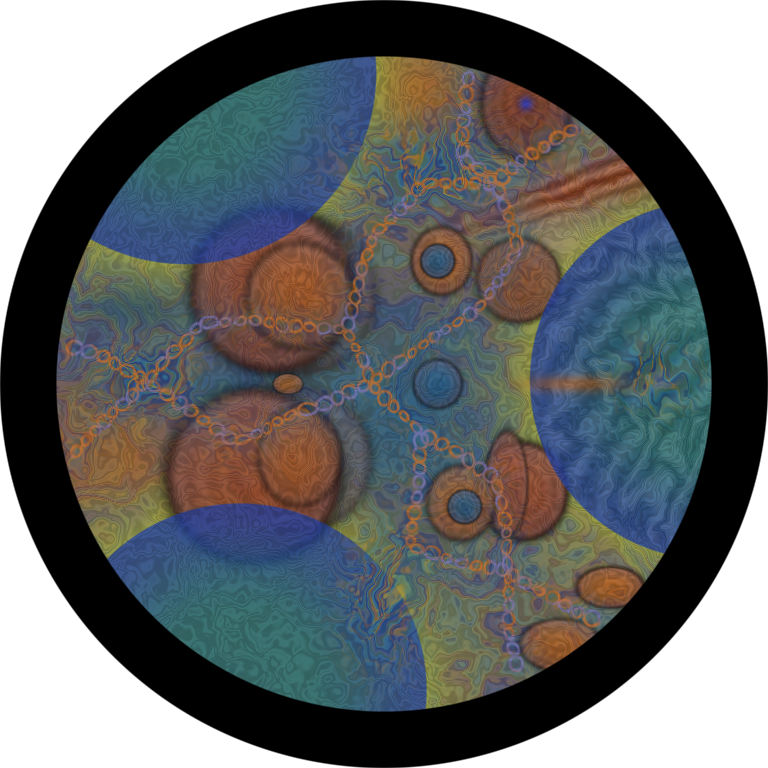
Reproduce this background procedurally as a WebGL 1 fragment shader.

```glsl
precision highp float;
// A round window in a black ring: three blue discs, glassy red spheres and beaded chains.
// Soft glows and warped gradient noise form the ground; the shapes are layered over it.
uniform vec2 u_resolution;

vec2 p;                  // position, -1 to 1 across the canvas
vec3 col;                // colour built up layer by layer
vec2 nearest = vec2(9);  // distance to bead outline, distance to strand

float hash(vec2 v) { return fract(sin(dot(v, vec2(127.1, 311.7))) * 43758.5); }

float corner(vec2 cell, vec2 f) {
  float a = 6.2832 * hash(cell);
  return dot(vec2(cos(a), sin(a)), f);
}

float noise(vec2 v) {
  vec2 i = floor(v), f = fract(v), e = vec2(1, 0);
  vec2 u = f * f * (3.0 - 2.0 * f);
  return mix(mix(corner(i, f), corner(i + e, f - e), u.x),
             mix(corner(i + e.yx, f - e.yx), corner(i + 1.0, f - 1.0), u.x), u.y);
}

float fbm(vec2 v) {
  float sum = 0.0, amp = 1.0;
  for (int i = 0; i < 4; i++) {
    sum += amp * noise(v);
    v = mat2(1.6, 1.2, -1.2, 1.6) * v + 3.7;
    amp *= 0.5;
  }
  return sum;
}

vec3 rainbow(float t) { return 0.38 + 0.24 * cos(6.2832 * (t + vec3(0, 0.17, 0.48))); }

float glow(float x, float y, float w, float h) {
  vec2 q = (p - vec2(x, y)) / vec2(w, h);
  return exp(-dot(q, q));
}

// Glassy ball with a dark rim and faint inner rings
void sphere(float x, float y, float w, float h, vec3 tint, float opacity) {
  vec2 q = (p - vec2(x, y)) / vec2(w, h);
  float d = length(q);
  vec3 body = mix(tint, vec3(0.42, 0.32, 0.36), smoothstep(0.2, 1.1, d) * 0.55);
  body += 0.05 * q.y + 0.02 * sin(d * 24.0);
  col = mix(col, body, opacity * smoothstep(1.03, 0.94, d));
  col *= 1.0 - 0.5 * opacity * exp(-pow(abs(d - 0.98) * 11.0, 2.0));
}

// Row of rings between two points
void link(vec2 q, vec2 a, vec2 b) {
  float len = length(b - a);
  vec2 dir = (b - a) / len;
  q -= a;
  float x = dot(q, dir), y = dot(q, vec2(-dir.y, dir.x));
  float count = ceil(len / 0.042), pitch = len / count;
  float i = clamp(floor(x / pitch), 0.0, count - 1.0);
  float r = pitch * (0.32 + 0.22 * hash(vec2(i, len * 9.0)));
  float bead = abs(length(vec2(x - (i + 0.5) * pitch, y * 1.2)) - r);
  nearest = min(nearest, vec2(bead, length(vec2(x - clamp(x, 0.0, len), y))));
}

void chain(vec2 q, vec2 a, vec2 b, vec2 c, vec2 d) {
  link(q, a, b);
  link(q, b, c);
  link(q, c, d);
}

// Blue disc with a teal heart, tinted by what lies under it
void disc(float depth, float px) {
  vec3 blue = mix(vec3(0.13, 0.24, 0.6), vec3(0.12, 0.38, 0.46), smoothstep(0.0, 0.3, depth));
  col = mix(col, blue * 0.78 + col * 0.22, smoothstep(-px, px, depth));
}

void main() {
  p = 2.0 * gl_FragCoord.xy / u_resolution - 1.0;
  float px = 2.0 / u_resolution.x;
  vec2 warp = vec2(fbm(p * 4.0), fbm(p * 4.0 + 17.0));
  float swirl = fbm(p * 4.5 + warp * 1.6);
  vec3 depth = vec3(0.498 - length(p - vec2(-0.518, 0.81)),
                    0.486 - length(p - vec2(-0.375, -0.797)),
                    0.466 - length(p - vec2(0.846, 0.01)));
  vec3 amber = vec3(0.64, 0.35, 0.13), rust = vec3(0.57, 0.27, 0.16);
  vec3 mauve = vec3(0.4, 0.34, 0.36), teal = vec3(0.14, 0.33, 0.48);

  // Ground glows, olive near the discs
  col = mix(vec3(0.38, 0.38, 0.39), rainbow(swirl * 1.3 + 0.1), 0.3);
  col = mix(col, teal, 0.8 * glow(0.06, -0.08, 0.23, 0.3));
  col = mix(col, teal, 0.6 * glow(-0.4, 0.0, 0.4, 0.06));
  col = mix(col, teal * 0.8, 0.7 * glow(-0.65, 0.2, 0.15, 0.07));
  col = mix(col, amber, 0.9 * glow(0.08, 0.77, 0.15, 0.13));
  col = mix(col, amber, 0.7 * glow(-0.72, -0.18, 0.22, 0.17));
  col = mix(col, vec3(0.6, 0.53, 0.47), 0.8 * glow(0.48, 0.36, 0.15, 0.13));
  float gap = max(-max(depth.x, max(depth.y, depth.z)), 0.0);
  col = mix(col, vec3(0.58, 0.6, 0.24), 0.85 * exp(-gap * 14.0));

  // Diagonal streaks
  float slope = p.y - 0.34 - 0.34 * p.x;
  float streak = exp(-pow(abs(slope) / (0.03 + 0.07 * max(p.x, 0.0)), 2.0));
  vec3 grain = rust + 0.13 * sin(slope * 150.0 + swirl * 3.0);
  col = mix(col, grain, 0.8 * streak * smoothstep(0.0, 0.5, p.x));

  // Spheres
  sphere(-0.23, 0.23, 0.21, 0.21, mauve, 0.5);
  sphere(-0.29, 0.245, 0.217, 0.217, rust, 0.85);
  sphere(-0.22, 0.23, 0.14, 0.14, amber, 0.65);
  sphere(-0.22, -0.2, 0.19, 0.19, mauve, 0.5);
  sphere(-0.34, -0.24, 0.23, 0.23, rust, 0.85);
  sphere(-0.22, -0.19, 0.11, 0.13, amber, 0.6);
  sphere(0.35, 0.27, 0.112, 0.112, rust * 0.9, 0.75);
  sphere(0.37, 0.73, 0.12, 0.15, rust * 0.85, 0.9);
  sphere(0.36, -0.28, 0.12, 0.13, rust, 0.9);
  sphere(0.32, -0.26, 0.055, 0.14, rust, 0.7);
  sphere(0.59, -0.53, 0.09, 0.055, amber, 0.95);
  sphere(0.46, -0.68, 0.11, 0.07, amber, 0.9);
  sphere(0.2, -0.31, 0.09, 0.1, amber, 0.8);
  sphere(0.21, -0.32, 0.045, 0.045, teal, 0.9);
  sphere(0.15, 0.32, 0.08, 0.09, amber, 0.8);
  sphere(0.14, 0.32, 0.045, 0.045, teal, 0.9);
  sphere(0.14, 0.0, 0.065, 0.065, teal, 0.8);
  sphere(-0.25, 0.0, 0.04, 0.027, amber, 0.8);
  col = mix(col, vec3(0.2, 0.22, 0.65), glow(0.37, 0.73, 0.018, 0.018));

  disc(depth.x, px);
  disc(depth.y, px);
  disc(depth.z, px);

  // Chains and the filaments around them
  vec2 q = p + 0.025 * warp, west = vec2(-0.61, 0.02), hub = vec2(-0.04, 0.01);
  vec2 north = vec2(0.29, 0.52), bend = vec2(-0.1, 0.14);
  vec2 south = vec2(0.09, -0.12), east = vec2(0.33, -0.49);
  chain(q, vec2(-0.84, 0.11), west, vec2(-0.48, 0.16), bend);
  chain(q, vec2(-0.82, -0.19), west, vec2(-0.38, -0.16), hub);
  chain(q, bend, vec2(-0.02, 0.38), vec2(0.11, 0.53), north);
  chain(q, vec2(0.22, 0.82), vec2(0.21, 0.58), north, vec2(0.5, 0.67));
  chain(q, north, vec2(0.34, 0.35), vec2(0.25, 0.19), hub);
  chain(q, bend, hub, south, vec2(0.3, -0.25));
  chain(q, south, vec2(0.07, -0.43), east, vec2(0.56, -0.63));
  link(q, vec2(0.3, -0.25), east);
  link(q, east, vec2(0.34, -0.75));
  float knots = glow(0.7, 0.02, 0.11, 0.09) + glow(0.0, -0.57, 0.11, 0.17)
              + glow(0.08, 0.57, 0.2, 0.1) + glow(-0.61, 0.02, 0.12, 0.08);
  float tangle = min(0.8 * knots + 0.5 * exp(-nearest.y * 22.0), 0.85);
  float ridge = smoothstep(0.14, 0.0, abs(fbm(p * 11.0 + warp * 2.0)));
  vec3 web = mix(teal, vec3(0.62, 0.43, 0.16), ridge);
  col = mix(col, mix(web, rainbow(swirl * 3.0), 0.35), tangle);
  vec3 bead = mix(amber * 1.15, vec3(0.46, 0.43, 0.66), smoothstep(-0.2, 0.3, noise(p * 16.0)));
  col = mix(col, bead, 0.75 * smoothstep(0.007, 0.001, nearest.x));

  // Spike and curved grain of the right disc, faint contours
  col = mix(col, amber, 0.7 * glow(0.5, 0.0, 0.13, 0.022));
  float arcs = sin(70.0 * length(p - vec2(1.15, -0.35)) + swirl * 6.0);
  col += 0.05 * arcs * smoothstep(0.0, 0.04, depth.z);
  col *= 1.0 + 0.09 * sin(swirl * 34.0);

  // Window edge, black ring, white surround
  float r = length(p);
  col *= smoothstep(0.853 + px, 0.853 - px, r);
  gl_FragColor = vec4(mix(col, vec3(1), smoothstep(1.0 - px, 1.0 + px, r)), 1.0);
}
```
